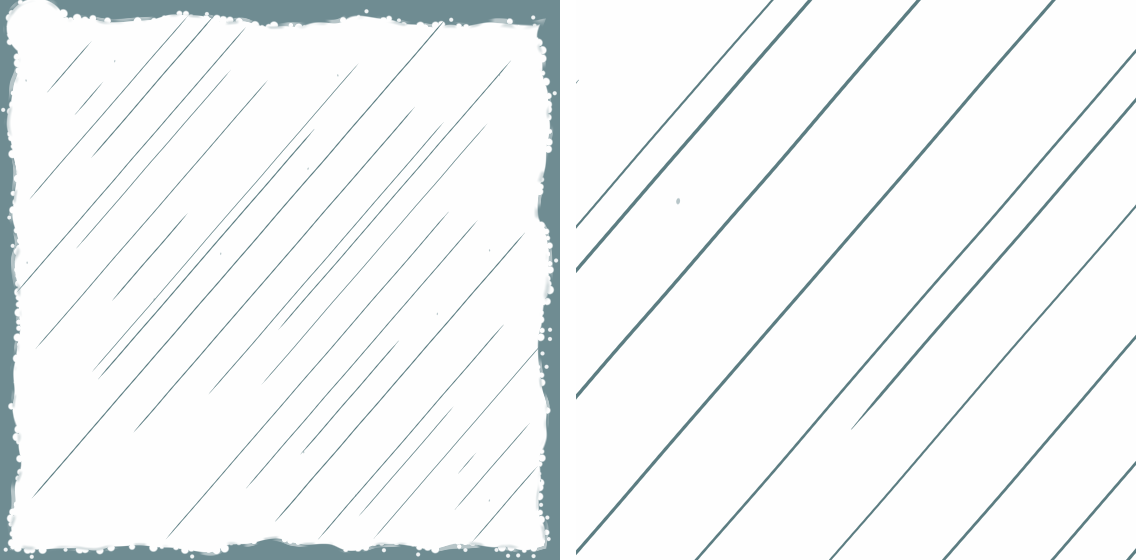
Left, the full canvas; right, a detail of the centre.
Write a Shadertoy shader that draws this pattern.

```glsl
// White torn paper on a slate ground, crossed by thin slanted rain strokes
const vec3 SLATE = vec3(0.435, 0.549, 0.573);
const vec3 INK = vec3(0.36, 0.49, 0.51);
const vec3 PAPER = vec3(0.998);

vec2 hash2(vec2 p) {
    vec3 q = fract(p.xyx * vec3(0.1031, 0.1030, 0.0973));
    q += dot(q, q.yzx + 33.33);
    return fract((q.xx + q.yz) * q.zy);
}

float gradientNoise(vec2 p) {
    vec2 cell = floor(p), f = fract(p);
    vec2 u = f * f * f * (f * (f * 6.0 - 15.0) + 10.0);
    vec4 corner;
    for (int k = 0; k < 4; k++) {
        vec2 o = vec2(k & 1, k >> 1);
        float a = 6.2832 * hash2(cell + o + 40.0).x;
        corner[k] = dot(vec2(cos(a), sin(a)), f - o);
    }
    return mix(mix(corner.x, corner.y, u.x), mix(corner.z, corner.w, u.x), u.y);
}

// Positive inside the paper: a box with a wandering outline and one corner lobe
float paperDepth(vec2 uv) {
    vec2 inset = vec2(0.472, 0.468) - abs(uv - vec2(0.498, 0.494));
    float depth = min(inset.x, inset.y);
    depth += 0.024 * gradientNoise(uv * 7.0) + 0.012 * gradientNoise(uv * 19.0 + 5.0);
    return max(depth, 0.053 - length(uv - vec2(0.065, 0.95)));
}

// Coverage of the paper: body, scalloped rim and loose droplets
float paperMask(vec2 uv, float px) {
    const float cellSize = 0.0135;
    float depth = paperDepth(uv);
    float mask = smoothstep(-px, px, depth);
    // translucent wash along parts of the rim
    float wash = smoothstep(-0.1, 0.3, gradientNoise(uv * 24.0 + 9.0));
    mask = max(mask, 0.5 * wash * smoothstep(-0.007, -0.005, depth));
    if (depth < -0.04 || depth > 0.02) return mask;

    vec2 base = floor(uv / cellSize);
    for (int j = -1; j <= 1; j++)
    for (int i = -1; i <= 1; i++) {
        vec2 cell = base + vec2(i, j);
        vec2 r = hash2(cell), s = hash2(cell + 71.0);
        vec2 center = (cell + 0.2 + 0.6 * r) * cellSize;
        float d = length(uv - center), c = paperDepth(center);
        if (c > -0.003)
            mask = max(mask, smoothstep(px, -px, d - cellSize * mix(0.3, 0.58, s.x)));
        else if (c > -0.016 && s.y > (uv.x > 0.9 ? 0.82 : 0.93))
            mask = max(mask, 0.9 * smoothstep(0.005, 0.0022, d));
    }
    return mask;
}

// Parallel strokes: each takes a chord of the paper and trims its two ends
float rainStrokes(vec2 uv, float px) {
    const vec2 along = vec2(0.654, 0.757), across = vec2(0.757, -0.654);
    vec2 p = uv - 0.5;
    float t = dot(p, along), n = dot(p, across), ink = 0.0;
    n += 0.0006 * gradientNoise(uv * 12.0);
    for (int i = 0; i < 25; i++) {
        vec2 r = hash2(vec2(i, 3)), s = hash2(vec2(i, 17));
        float offset = -0.55 + 1.14 * (float(i) + 0.5 + 0.8 * (r.x - 0.5)) / 25.0;
        vec2 lower = (-0.475 - across * offset) / along;
        vec2 upper = (0.475 - across * offset) / along;
        float start = max(lower.x, lower.y), stop = min(upper.x, upper.y);
        float chord = stop - start;
        start += chord * 0.42 * s.x * s.x;
        stop -= chord * 0.5 * s.y * s.y;
        float halfWidth = mix(0.0006, 0.00105, r.y);
        halfWidth *= smoothstep(-0.01, 0.03, min(t - start, stop - t));
        float ends = smoothstep(-px, px, min(t - start, stop - t));
        float line = clamp((halfWidth - abs(n - offset)) / px + 0.5, 0.0, 1.0);
        // strokes thinner than a pixel keep their true coverage
        ink = max(ink, ends * min(line, 2.0 * halfWidth / px));
    }
    return ink;
}

// Rare tiny flecks scattered on the sheet
float flecks(vec2 uv, float px) {
    vec2 cell = floor(uv * 12.0), r = hash2(cell + 23.0), s = hash2(cell + 51.0);
    vec2 q = uv - (cell + 0.2 + 0.6 * r) / 12.0;
    q.x -= 0.5 * (s.y - 0.5) * q.y;
    float d = length(q * vec2(1.6, 1.0)) - 0.0018;
    return step(0.93, s.x) * 0.5 * smoothstep(px, -px, d);
}

void mainImage(out vec4 fragColor, in vec2 fragCoord) {
    vec2 uv = fragCoord / iResolution.xy;
    float px = 1.0 / min(iResolution.x, iResolution.y);

    // faint grey brushing just inside the torn rim
    float rim = 1.0 - smoothstep(0.0, 0.006, abs(paperDepth(uv) - 0.002));
    float brushing = 0.3 * rim * smoothstep(0.05, 0.35, gradientNoise(uv * 30.0));
    vec3 sheet = mix(PAPER, SLATE, max(brushing, flecks(uv, px)));
    sheet = mix(sheet, INK, rainStrokes(uv, px));

    fragColor = vec4(mix(SLATE, sheet, paperMask(uv, px)), 1.0);
}
```
